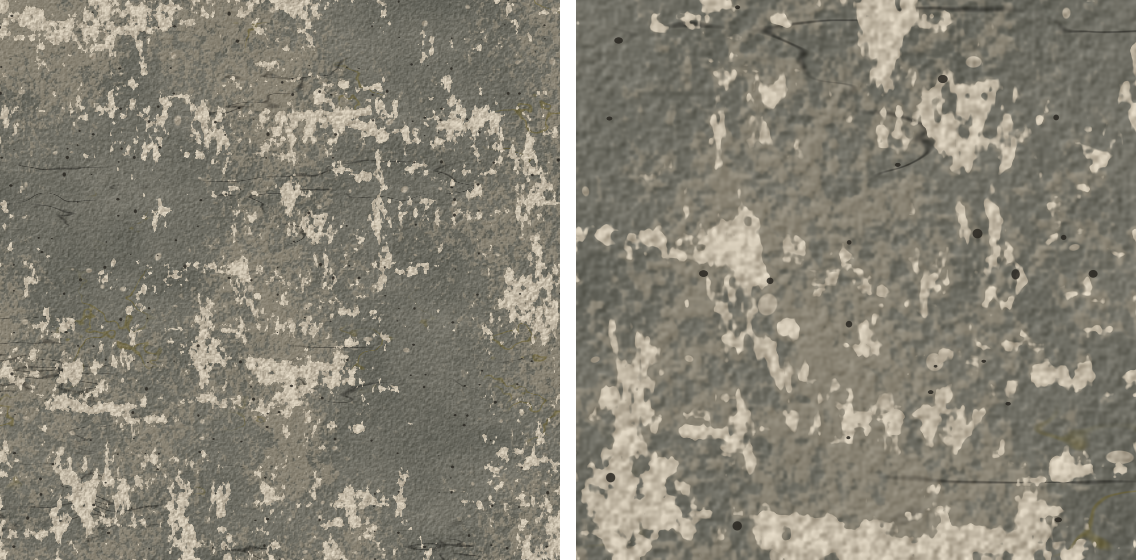
Left, the full canvas; right, a detail of the centre.
This texture is drawn by a WebGL 2 fragment shader. Its source:

```glsl
#version 300 es
precision highp float;
// Weathered grey paint flaking off pale plaster. Stretched fractal noise and
// scattered scrapes decide where paint is lost; fine noise frays the edges,
// and grain, scuffs, cracks, pits and ochre stains finish the surface.

uniform vec2 u_resolution;
out vec4 fragColor;

const vec3 PAINT_DARK = vec3(0.385, 0.385, 0.350);
const vec3 PAINT_LIGHT = vec3(0.480, 0.472, 0.430);
const vec3 SCUFF = vec3(0.560, 0.530, 0.465);
const vec3 PLASTER_DARK = vec3(0.630, 0.590, 0.520);
const vec3 PLASTER_LIGHT = vec3(0.840, 0.800, 0.725);
const vec3 STAIN = vec3(0.430, 0.390, 0.200);
const vec3 PIT = vec3(0.160, 0.150, 0.130);

float hash(vec2 p) {
    vec3 q = fract(vec3(p.xyx) * 0.1031);
    q += dot(q, q.yzx + 33.33);
    return fract((q.x + q.y) * q.z);
}

vec2 hash2(vec2 p) {
    return vec2(hash(p + 17.0), hash(p + 59.0));
}

float noise(vec2 p) {
    vec2 cell = floor(p);
    vec2 f = fract(p);
    f = f * f * (3.0 - 2.0 * f);
    float low = mix(hash(cell), hash(cell + vec2(1, 0)), f.x);
    float high = mix(hash(cell + vec2(0, 1)), hash(cell + vec2(1, 1)), f.x);
    return mix(low, high, f.y);
}

float fbm(vec2 p, int octaves) {
    float sum = 0.0, total = 0.0, amplitude = 1.0;
    for (int i = 0; i < octaves; i++) {
        sum += amplitude * noise(p);
        total += amplitude;
        amplitude *= 0.56;
        p = p * 2.03 + 19.7;
    }
    return sum / total;
}

// Soft upright or level strokes, at most one per grid cell
float scrapes(vec2 p, float chance) {
    float stroke = 0.0;
    vec2 home = floor(p);
    for (int y = -1; y <= 1; y++) {
        for (int x = -1; x <= 1; x++) {
            vec2 cell = home + vec2(x, y);
            vec2 d = p - cell - hash2(cell);
            if (hash(cell + 7.0) < 0.4) d = d.yx;
            d.x += d.y * (hash(cell + 31.0) - 0.5) * 0.4;
            d.y -= clamp(d.y, -0.4, 0.4);
            float present = step(hash(cell + 83.0), chance);
            stroke = max(stroke, present * (1.0 - smoothstep(0.02, 0.13, length(d))));
        }
    }
    return stroke;
}

// Round spots of varied radius, kept inside their grid cells
float spots(vec2 p, float chance, float radius, float blur) {
    vec2 cell = floor(p);
    vec2 d = fract(p) - mix(vec2(0.3), vec2(0.7), hash2(cell));
    float r = radius * mix(0.35, 1.0, hash(cell + 41.0));
    d.y *= mix(0.8, 1.5, hash(cell + 13.0));
    return step(hash(cell + 5.0), chance) * (1.0 - smoothstep(r - blur, r + blur, length(d)));
}

// Thin line along the middle level of a noise field
float vein(float field, float width) {
    return 1.0 - smoothstep(0.0, width, abs(field - 0.5));
}

float band(float y, float center, float halfWidth) {
    return 1.0 - smoothstep(0.0, halfWidth, abs(y - center));
}

void main() {
    vec2 uv = gl_FragCoord.xy / u_resolution;
    float pixel = 1.0 / min(u_resolution.x, u_resolution.y);
    vec2 bent = uv + 0.012 * (vec2(noise(uv * 25.0), noise(uv * 25.0 + 70.0)) - 0.5);

    // Broad wear, fine fraying and surface grain
    float region = fbm(uv * vec2(4.0, 3.2) + 3.0, 4);
    float sides = smoothstep(0.28, 0.5, abs(uv.x - 0.5));
    float fray = fbm(uv * vec2(105.0, 72.0) + 11.0, 3);
    float grain = fbm(uv * 210.0, 2);
    float relief = grain - fbm((uv + vec2(-0.0018, 0.0018)) * 210.0, 2);

    // Painted wall with dusty, half-worn areas
    float tone = fbm(uv * vec2(9.0, 14.0) + 40.0, 4);
    vec3 color = mix(PAINT_DARK, PAINT_LIGHT, clamp(0.5 + (tone - 0.5) * 1.3 + (grain - 0.5) * 0.7, 0.0, 1.0));
    float dust = region + 0.12 * sides + 0.55 * (fray - 0.5) + 0.35 * (grain - 0.5);
    color = mix(color, SCUFF, 0.8 * smoothstep(0.50, 0.72, dust));

    // Ochre stains and short level cracks
    float stainArea = smoothstep(0.58, 0.70, fbm(uv * 5.0 + 90.0, 3));
    color = mix(color, STAIN, 0.6 * stainArea * vein(fbm(bent * vec2(10.0, 13.0) + 25.0, 4), 0.022));
    float crackArea = smoothstep(0.56, 0.68, fbm(uv * vec2(5.0, 9.0) + 130.0, 3));
    color *= 1.0 - 0.35 * crackArea * vein(fbm(bent * vec2(3.0, 15.0) + 60.0, 4), 0.014);

    // Bare plaster in upright and level flakes, sparse along two bands
    float upright = fbm(bent * vec2(25.0, 9.0) + 5.0, 5);
    float level = fbm(bent * vec2(8.0, 29.0) + 50.0, 5);
    float wear = max(upright, level - 0.04) + 0.35 * (region - 0.5) + 0.48 * (fray - 0.5);
    wear += 0.13 * scrapes(bent * 9.0, 0.32);
    wear -= 0.10 * max(band(uv.y, 0.88, 0.07), band(uv.y, 0.22, 0.05));
    float bare = smoothstep(0.650, 0.695, wear);
    bare = max(bare, 0.9 * spots(bent * 34.0, 0.06, 0.22, 34.0 * pixel));
    float chalk = 0.55 + (grain - 0.5) * 1.1 + (fray - 0.5) * 0.8 + (wear - 0.72) * 1.2;
    color = mix(color, mix(PLASTER_DARK, PLASTER_LIGHT, clamp(chalk, 0.0, 1.0)), bare);

    // Rough lighting and dark pits
    color += 0.13 * relief + 0.05 * (noise(uv * 260.0 + 8.0) - 0.5);
    color = mix(color, PIT, 0.85 * spots(uv * 42.0 + 0.5, 0.13, 0.13, 42.0 * pixel * 0.7));
    fragColor = vec4(clamp(color, 0.0, 1.0), 1.0);
}
```
